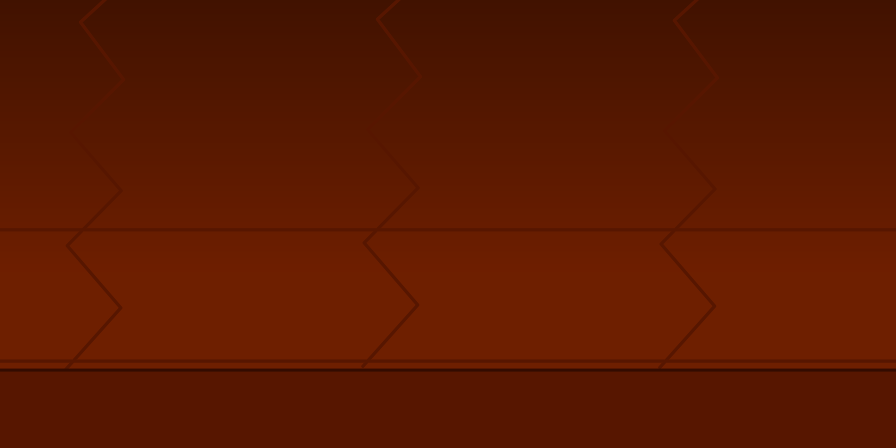
Write a Shadertoy shader that draws this background.

```glsl
// Rust-red wall with three vertical zigzag cracks, two seams and a dark floor band.

// Distance from p to the segment a-b
float segment(vec2 p, vec2 a, vec2 b) {
    vec2 d = b - a;
    return length(p - a - d * clamp(dot(p - a, d) / dot(d, d), 0.0, 1.0));
}

// Corner k of a crack: even corners lie left, odd ones right, drifting as they descend
vec2 crackCorner(float k) {
    float odd = mod(k, 2.0);
    float left = 56.0 + 13.0 * exp2(-0.75 * k);
    float right = 103.5 + 6.0 * exp2(-1.3 * k);
    return vec2(mix(left, right, odd), 19.0 + 47.2 * k + 2.0 * odd + 0.011 * k * k * k * k);
}

// Antialiased coverage of a stroke with the given half width
float stroke(float dist, float halfWidth, float aa) {
    return 1.0 - smoothstep(-0.5 * aa, 0.5 * aa, abs(dist) - halfWidth);
}

void mainImage(out vec4 fragColor, in vec2 fragCoord) {
    // The canvas is 384 units tall, measured downward from the top
    float aa = 384.0 / iResolution.y;
    vec2 p = vec2(fragCoord.x, iResolution.y - fragCoord.y) * aa;

    vec3 shade = vec3(0.255, 0.070, 0.0);
    vec3 rust = vec3(0.432, 0.120, 0.0);
    vec3 brown = vec3(0.342, 0.088, 0.0);

    // Wall gradient, flat in its lower part
    vec3 col = mix(shade, rust, clamp(p.y / 235.0, 0.0, 1.0));

    // Zigzag cracks, one per column, each slightly shifted in height
    float column = floor(p.x / 254.5);
    vec2 q = vec2(p.x - 254.5 * column, p.y + 2.6 * sin(1.27 * column));
    float crack = 1e5;
    for (float k = -1.0; k < 6.0; k++)
        crack = min(crack, segment(q, crackCorner(k), crackCorner(k + 1.0)));
    float lines = stroke(crack, 1.4, aa);

    // Horizontal seams
    lines = max(lines, stroke(p.y - 197.0, 1.4, aa));
    lines = max(lines, stroke(p.y - 309.5, 1.4, aa));
    col = mix(col, brown, lines);

    // Floor band under a dark edge
    col = mix(col, brown, smoothstep(-0.5 * aa, 0.5 * aa, p.y - 317.0));
    col = mix(col, vec3(0.20, 0.045, 0.0), stroke(p.y - 317.2, 1.3, aa));

    fragColor = vec4(col, 1.0);
}
```
